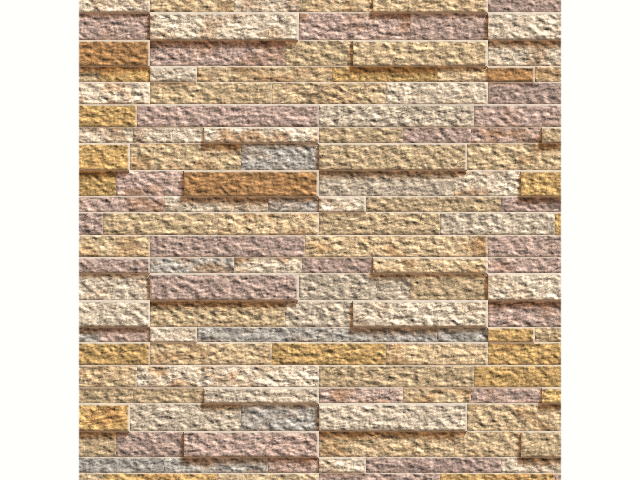
Give the GLSL for this texture, as a Shadertoy shader.

```glsl
#define WALL_HALF_WIDTH 0.502
#define TILE_W 0.703
#define BAND_H 0.2715
#define ORIGIN vec2(-0.354, 0.026)
#define TO_LIGHT vec2(0.45, -0.9)
#define SHADOW_REACH 0.024
#define LEDGE_WIDTH 0.0028
#define GRAIN 1.5
#define STAIN 0.5

const vec3 MARGIN = vec3(1.0, 1.0, 0.99);
const vec3 LEDGE = vec3(0.94, 0.88, 0.80);
const vec3 SHADE = vec3(0.37, 0.29, 0.22);
const vec3 RUST = vec3(0.58, 0.39, 0.23);
const vec3 STONES[6] = vec3[6](
    vec3(0.72, 0.68, 0.63), vec3(0.74, 0.63, 0.57), vec3(0.83, 0.75, 0.65),
    vec3(0.80, 0.69, 0.54), vec3(0.79, 0.64, 0.42), vec3(0.68, 0.51, 0.34));

// Course tops within a band, then joints and relief along each course
const float COURSES[7] = float[7](0.0, 0.21, 0.411, 0.53, 0.705, 0.877, 1.0);
const vec4 JOINTS[6] = vec4[6](
    vec4(0.0, 0.44, 0.44, 0.77), vec4(0.0, 0.40, 0.40, 0.60),
    vec4(0.0, 0.14, 0.54, 0.85), vec4(0.0, 0.36, 0.36, 0.70),
    vec4(0.50, 0.50, 0.96, 0.96), vec4(0.16, 0.50, 0.75, 0.95));
const vec4 RELIEF[6] = vec4[6](
    vec4(1.0, 0.0, 0.0, 0.2), vec4(0.1, 0.2, 0.2, 1.0),
    vec4(0.9, 0.0, 0.1, 0.25), vec4(0.4, 0.45, 0.45, 0.75),
    vec4(0.5, 0.5, 0.55, 0.55), vec4(0.85, 0.25, 0.1, 0.2));

struct Stone {
    vec4 edge;      // distances to left, right, top and bottom
    float relief;
    float seed;
};

float hash(vec2 p) {
    vec3 q = fract(p.xyx * vec3(0.1031, 0.1030, 0.0973));
    q += dot(q, q.yzx + 33.33);
    return fract((q.x + q.y) * q.z);
}

float noise(vec2 p) {
    vec2 i = floor(p), f = fract(p);
    f = f * f * (3.0 - 2.0 * f);
    return mix(mix(hash(i), hash(i + vec2(1, 0)), f.x),
               mix(hash(i + vec2(0, 1)), hash(i + vec2(1, 1)), f.x), f.y);
}

float fbm(vec2 p) {
    float sum = 0.0, amp = 0.5;
    for (int i = 0; i < 4; i++) {
        sum += amp * noise(p);
        p = mat2(1.6, 1.2, -1.2, 1.6) * p + 7.3;
        amp *= 0.5;
    }
    return sum / 0.9375;
}

// Alternate bands slide by half a tile
Stone stoneAt(vec2 p) {
    float v = (p.y - ORIGIN.y) / BAND_H;
    float band = floor(v);
    v -= band;
    int row = 0;
    for (int i = 1; i < 6; i++) if (v >= COURSES[i]) row = i;
    float u = (p.x - ORIGIN.x) / TILE_W - 0.5 * mod(band, 2.0);
    float left = 1.0, right = 1.0, relief = 0.0;
    for (int k = 0; k < 4; k++) {
        float d = fract(u - JOINTS[row][k]);
        if (d < left) { left = d; relief = RELIEF[row][k]; }
        right = min(right, 1.0 - d);
    }
    vec4 edge = vec4(vec2(left, right) * TILE_W,
                     vec2(v - COURSES[row], COURSES[row + 1] - v) * BAND_H);
    float seed = hash(vec2(round((u - left) * 100.0), band * 6.0 + float(row)) + 411.0);
    return Stone(edge, relief, seed);
}

float castShadow(vec2 p, float relief) {
    float depth = 0.0;
    for (int i = 1; i <= 12; i++) {
        float t = float(i) / 12.0;
        float blocker = stoneAt(p + TO_LIGHT * t * SHADOW_REACH).relief;
        depth = max(depth, blocker - relief - t * 0.8);
    }
    return smoothstep(0.0, 0.65, depth);
}

vec3 stoneFace(vec2 p, Stone s) {
    vec2 q = p + s.seed * 37.0;
    float tone = fract(s.seed * 57.0);
    int kind = int(min(s.seed * 4.1 + s.relief * 1.8, 5.0));
    vec3 color = STONES[kind] * (0.91 + 0.17 * tone);
    // Mineral stains
    float stain = smoothstep(0.42, 0.75, fbm(q * vec2(22.0, 38.0)));
    color = mix(color, RUST, stain * STAIN * smoothstep(0.3, 1.0, tone));
    // Split-face grain lit from the upper right
    vec2 g = q * vec2(75.0, 115.0);
    float bump = fbm(g) - fbm(g + vec2(0.25, -0.4));
    color *= 1.0 + GRAIN * bump + 0.22 * (noise(q * 420.0) - 0.5);
    // Meandering cracks
    float vein = abs(fbm(q * vec2(13.0, 30.0)) - 0.5);
    float crack = (1.0 - smoothstep(0.004, 0.022, vein)) * step(0.5, fract(s.seed * 19.0));
    return color * (1.0 - 0.32 * crack * noise(q * 28.0));
}

void mainImage(out vec4 fragColor, in vec2 fragCoord) {
    float px = 1.0 / iResolution.y;
    vec2 p = vec2(fragCoord.x - 0.5 * iResolution.x, iResolution.y - fragCoord.y) * px;
    Stone s = stoneAt(p);
    vec4 edge = s.edge + 0.0018 * (noise(p * 130.0) - 0.5);
    vec3 color = stoneFace(p, s) * (0.95 + 0.07 * s.relief);

    // Dark undersides and left flanks
    float under = 1.0 - smoothstep(0.0, 0.004 + px, edge.w);
    float flank = 1.0 - smoothstep(0.0, 0.003 + px, edge.x);
    color = mix(color, SHADE, max(under * (0.35 + 0.35 * s.relief), flank * 0.35));

    // Pale top ledges and right returns
    float width = LEDGE_WIDTH * (0.75 + 0.8 * s.relief);
    float ledge = 1.0 - smoothstep(width - px, width + px, edge.z);
    float side = 1.0 - smoothstep(width - px, width + px, edge.y);
    color = mix(color, LEDGE, max(ledge * 0.85, side * s.relief * 0.8));

    color = mix(color, SHADE * color * 1.5, 0.85 * castShadow(p, s.relief));
    float wall = 1.0 - smoothstep(-px, px, abs(p.x) - WALL_HALF_WIDTH);
    fragColor = vec4(mix(MARGIN, clamp(color, 0.0, 1.0), wall), 1.0);
}
```
